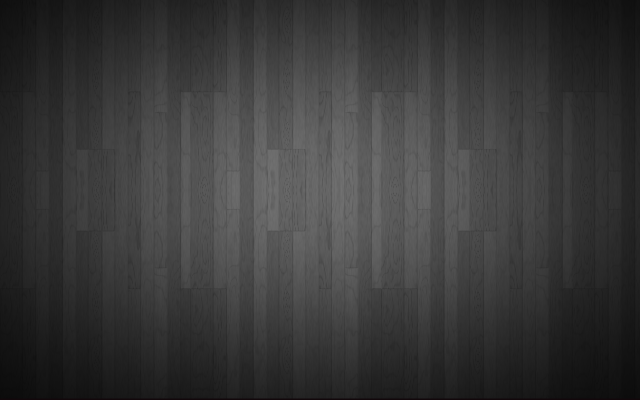
This texture is drawn by a WebGL 1 fragment shader. Its source:

```glsl
precision highp float;
// Dark grey wooden floor: a group of fourteen upright planks repeats across,
// and is mirrored about a level line. Each plank has two tones, an end joint
// and noise-based grain; a soft oval light fades towards the corners.

uniform vec2 u_resolution;

// Lengths are in canvas heights.
const float TILE_WIDTH = 0.477;
const float TILE_OFFSET = 0.156;
const float MIRROR_Y = 0.5245;
const float GAP_HALF_WIDTH = 0.0004;
const float GAP_DARKNESS = 0.08;
const float TONE_CONTRAST = 0.7;
const float STREAK_STRENGTH = 0.12;
const float FIGURE_STRENGTH = 0.13;
const float KNOT_SPACING = 0.14;
const float LIGHT_LEVEL = 0.405;
const float LIGHT_FALLOFF = 0.98;
const vec2 LIGHT_CENTRE = vec2(0.5, 0.54);
const float BASE_STRIP = 0.005;
const vec3 BASE_COLOR = vec3(0.07, 0.03, 0.045);

// Plank properties in order across the tile; the last two slots are unused.
const mat4 PLANK_START = mat4(             // fraction of the tile width
  0.0, 0.073, 0.135, 0.207, 0.275, 0.345, 0.41, 0.48,
  0.55, 0.62, 0.672, 0.79, 0.86, 0.93, 2.0, 2.0);
const mat4 INNER_TONE = mat4(              // near the mirror line
  1.07, 1.10, 0.96, 0.93, 1.0, 0.93, 1.07, 1.03,
  0.87, 1.07, 0.90, 1.03, 1.11, 0.86, 1.0, 1.0);
const mat4 OUTER_TONE = mat4(              // beyond the end joint
  1.07, 0.91, 0.92, 1.07, 1.0, 0.97, 1.07, 1.10,
  0.87, 0.82, 0.84, 0.90, 1.05, 0.86, 1.0, 1.0);
const mat4 JOINT = mat4(                   // joint distance from the mirror line
  2.0, 0.102, 0.102, 0.102, 2.0, 0.246, 2.0, 0.194,
  2.0, 0.246, 0.246, 0.246, 0.048, 2.0, 2.0, 2.0);

float hash(vec2 p) {
  vec3 q = fract(vec3(p.xyx) * 0.1031);
  q += dot(q, q.yzx + 33.33);
  return fract((q.x + q.y) * q.z);
}

float noise(vec2 p) {
  vec2 i = floor(p);
  vec2 f = fract(p);
  f = f * f * (3.0 - 2.0 * f);
  return mix(mix(hash(i), hash(i + vec2(1.0, 0.0)), f.x),
             mix(hash(i + vec2(0.0, 1.0)), hash(i + 1.0), f.x), f.y);
}

// Dark line centred on zero distance, softened over one pixel.
float gapLine(float dist, float pixel) {
  return 1.0 - smoothstep(GAP_HALF_WIDTH, GAP_HALF_WIDTH + pixel, abs(dist));
}

// Brightness change from fine streaks, pores and curved growth lines.
float woodGrain(vec2 p, float across, float plank, float seed) {
  vec2 shift = vec2(seed * 17.0, seed * 31.0);
  float streak = 0.25 * noise(p * vec2(260.0, 18.0) + shift)
               + 0.6 * noise(p * vec2(420.0, 110.0) + shift)
               + 0.15 * noise(p * vec2(90.0, 5.0) + shift) - 0.5;

  float field = noise(p * vec2(42.0, 7.0) + shift)
              + 0.1 * noise(p * vec2(120.0, 50.0) + shift);
  // Every eighth plank, starting with the third, has pointed oval knots;
  // the first such plank has a chain of them.
  float hasKnot = 1.0 - step(0.5, abs(mod(plank, 8.0) - 2.0));
  float spacing = plank < 6.0 ? KNOT_SPACING : 1.0;
  float along = p.y - spacing * floor(p.y / spacing + 0.5);
  vec2 k = pow(abs(vec2((across - 0.6) * 2.8, along * 20.0)) + 0.001, vec2(1.4));
  float oval = pow(k.x + k.y, 0.714);
  float knot = hasKnot * exp(-oval * oval * 0.5);
  field = mix(field, 0.7 * oval + 0.3 * field, knot);

  float wave = 0.5 + 0.5 * sin(field * 32.0);
  float growth = pow(wave, 8.0);
  float visible = 0.2 + 0.8 * hash(vec2(seed, plank + 5.0));
  return STREAK_STRENGTH * streak
       - FIGURE_STRENGTH * max(visible, knot) * (growth - 0.2);
}

void main() {
  float pixel = 1.0 / u_resolution.y;
  vec2 p = gl_FragCoord.xy * pixel;
  float x = mod(p.x - TILE_OFFSET, TILE_WIDTH);
  float away = abs(p.y - MIRROR_Y);

  // Blend plank tones from left to right and remember the current plank.
  float tone = OUTER_TONE[3][1];
  float gap = gapLine(TILE_WIDTH - x, pixel);
  float plank = 0.0;
  float start = 0.0;
  float end = TILE_WIDTH;
  float joint = 2.0;
  for (int i = 0; i < 4; i++) {
    for (int j = 0; j < 4; j++) {
      float edge = PLANK_START[i][j] * TILE_WIDTH;
      float beyond = smoothstep(-pixel, pixel, away - JOINT[i][j]);
      float plankTone = mix(INNER_TONE[i][j], OUTER_TONE[i][j], beyond);
      tone = mix(tone, plankTone, smoothstep(0.0, pixel, x - edge));
      gap = max(gap, gapLine(x - edge, pixel));
      if (x >= edge) {
        plank = float(i * 4 + j);
        start = edge;
        joint = JOINT[i][j];
      } else {
        end = min(end, edge);
      }
    }
  }
  gap = max(gap, gapLine(away - joint, pixel));

  // Each side of a joint gets its own grain.
  float seed = plank + 20.0 * step(joint, away) + 1.0;
  float across = (x - start) / (end - start);
  float wood = mix(1.0, tone, TONE_CONTRAST);
  wood += woodGrain(vec2(x, away), across, plank, seed);
  wood *= 1.0 - GAP_DARKNESS * gap;

  // Oval light and the thin dark strip at the foot.
  vec2 q = 2.0 * (gl_FragCoord.xy / u_resolution - LIGHT_CENTRE);
  float light = LIGHT_LEVEL * exp(-LIGHT_FALLOFF * dot(q, q));
  float strip = 1.0 - smoothstep(BASE_STRIP - pixel, BASE_STRIP, p.y);
  gl_FragColor = vec4(mix(vec3(wood * light), BASE_COLOR, strip), 1.0);
}
```
